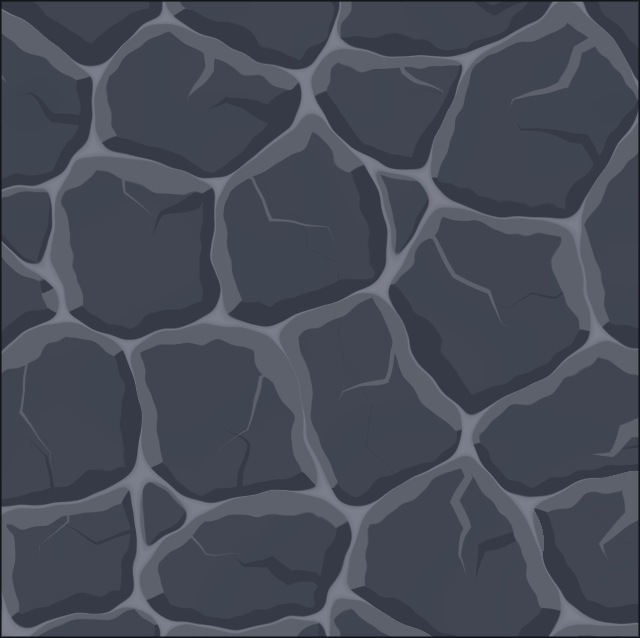
Reproduce this texture procedurally as a Shadertoy shader.

```glsl
// Slate-blue cobblestone wall in a flat painted style.
// A weighted Voronoi diagram shapes stones and pebbles; smooth edge distance
// gives the mortar, and edge facing picks lit or shaded bevels. Cracks on top.

const vec2 CELL = vec2(0.292, 0.236);
const vec2 JITTER = vec2(0.62, 0.54);
const float PEBBLE_CHANCE = 0.26;
const float PEBBLE_WEIGHT = -0.012;
const float WEIGHT_SPREAD = 0.010;
const float CORNER_SHARPNESS = 78.0;
const vec2 LIGHT_DIR = vec2(-0.28, 0.96);

const vec3 FACE = vec3(0.252, 0.272, 0.320);
const vec3 LIT = vec3(0.360, 0.380, 0.425);
const vec3 SHADE = vec3(0.208, 0.226, 0.276);
const vec3 MORTAR = vec3(0.440, 0.452, 0.502);
const vec3 FRAME = vec3(0.08, 0.09, 0.10);

vec2 hash2(vec2 p) {
    vec3 q = fract(p.xyx * vec3(0.1031, 0.1030, 0.0973));
    q += dot(q, q.yzx + 33.33);
    return fract((q.xx + q.yz) * q.zy);
}

float cornerSlope(vec2 id, vec2 offset) {
    float angle = 6.2832 * hash2(id).x;
    return dot(vec2(cos(angle), sin(angle)), offset);
}

float gradientNoise(vec2 p) {
    vec2 i = floor(p), f = fract(p);
    vec2 u = f * f * f * (f * (f * 6.0 - 15.0) + 10.0);
    vec2 e = vec2(1.0, 0.0);
    float low = mix(cornerSlope(i, f), cornerSlope(i + e, f - e), u.x);
    float high = mix(cornerSlope(i + e.yx, f - e.yx), cornerSlope(i + 1.0, f - 1.0), u.x);
    return mix(low, high, u.y);
}

vec2 warp(vec2 p, float frequency, float amount) {
    vec2 q = p * frequency;
    return amount * vec2(gradientNoise(q), gradientNoise(q + 31.7));
}

// Position in xy and weight in z; pebbles sit where three stones meet
vec3 stoneSite(vec2 id, bool pebble) {
    vec2 r = hash2(id + (pebble ? 57.0 : 11.0));
    float shift = 0.5 * mod(id.y, 2.0);
    if (pebble) {
        float weight = r.x < PEBBLE_CHANCE ? PEBBLE_WEIGHT : -9.0;
        return vec3((id + vec2(1.0 + shift, 0.82)) * CELL, weight);
    }
    vec2 spot = id + vec2(0.5 + shift, 0.5) + (r - 0.5) * JITTER;
    return vec3(spot * CELL, WEIGHT_SPREAD * hash2(id + 83.0).x);
}

float power(vec2 p, vec3 site) {
    vec2 d = p - site.xy;
    return dot(d, d) - site.z;
}

vec3 nearestSite(vec2 p, vec2 base) {
    vec3 best = vec3(0.0);
    float bestPower = 1e3;
    for (int k = 0; k < 50; k++) {
        vec2 id = base + vec2(k % 5, (k / 5) % 5) - 2.0;
        vec3 site = stoneSite(id, k >= 25);
        float d = power(p, site);
        if (d < bestPower) { bestPower = d; best = site; }
    }
    return best;
}

// Distances to: rounded outline, lit edges, shaded edges
vec3 edgeDistances(vec2 p, vec2 base, vec3 own, float facingBias) {
    float sum = 0.0, lit = 1.0, shaded = 1.0;
    for (int k = 0; k < 50; k++) {
        vec2 id = base + vec2(k % 5, (k / 5) % 5) - 2.0;
        vec3 site = stoneSite(id, k >= 25);
        vec2 toward = site.xy - own.xy;
        float gap = length(toward);
        if (gap < 1e-4) continue;
        float d = (power(p, site) - power(p, own)) / (2.0 * gap);
        sum += exp(-CORNER_SHARPNESS * d);
        if (dot(toward / gap, LIGHT_DIR) + facingBias > 0.0) lit = min(lit, d);
        else shaded = min(shaded, d);
    }
    return vec3(-log(sum) / CORNER_SHARPNESS, lit, shaded);
}

// Positive inside an angular crack that runs outward and tapers to its tip
float crack(vec2 q, float angle, float tip, float width, float bends) {
    vec2 dir = vec2(cos(angle), sin(angle));
    float along = dot(q, dir);
    float zigzag = 0.45 / bends * abs(fract(along * bends + bends * 3.7) - 0.5) - 0.012;
    float across = abs(dot(q, vec2(-dir.y, dir.x)) + zigzag);
    return width * clamp((along - tip) / 0.08, -1.0, 1.0) - across;
}

void mainImage(out vec4 fragColor, in vec2 fragCoord) {
    vec2 uv = fragCoord / iResolution.y;
    float soft = 0.9 / iResolution.y;
    vec2 p = uv + warp(uv, 6.0, 0.03) + warp(uv, 21.0, 0.008);
    vec2 base = floor(p / CELL);

    vec3 own = nearestSite(p, base);
    float isStone = step(0.0, own.z);
    float size = mix(0.4, 1.0, isStone);
    vec3 edge = edgeDistances(p, base, own, 0.05 + 0.25 * gradientNoise(uv * 4.0));
    float wobble = 1.0 + 1.1 * gradientNoise(uv * 5.0 + 9.0);
    wobble += 0.7 * gradientNoise(uv * 11.0) + 0.3 * gradientNoise(uv * 33.0);
    wobble = max(wobble, 0.3);

    // Stone face and its cracks
    vec3 color = FACE + 0.012 * gradientNoise(uv * 3.0) * vec3(1.0, 0.4, 0.8);
    vec2 q = p - own.xy;
    vec2 r = hash2(own.xy * 913.0), s = hash2(own.xy * 571.0 + 7.0);
    float darkCrack = crack(q, -1.3 + 2.4 * r.x, 0.05 * s.x - 0.01, 0.013 * s.y, 6.0 + 6.0 * r.y);
    float lightCrack = crack(q, 0.6 + 2.0 * r.y, 0.08 * s.y - 0.05, 0.002 + 0.018 * s.x * s.x, 6.0 + 6.0 * r.x);
    color = mix(color, SHADE, isStone * smoothstep(-soft, soft, darkCrack));
    color = mix(color, LIT, isStone * smoothstep(-soft, soft, lightCrack));

    // Bevels, mitred where lit and shaded edges meet
    float shadeBand = smoothstep(-soft, soft, 0.023 * size * wobble - edge.z);
    float litBand = smoothstep(-soft, soft, 0.025 * size * wobble - edge.y);
    color = mix(color, SHADE, shadeBand);
    color = mix(color, LIT, litBand * smoothstep(-soft, soft, edge.z - edge.y));

    // Mortar, slightly brighter toward its middle
    float mortarWidth = max(0.0006 + 0.004 * gradientNoise(uv * 7.0 + 19.0), 0.0);
    vec3 mortar = MORTAR + 0.045 * smoothstep(0.002, -0.007, edge.x);
    color = mix(color, mortar, smoothstep(-soft, soft, mortarWidth - edge.x));

    // Thin dark frame
    vec2 rim = min(fragCoord, iResolution.xy - fragCoord) / iResolution.y;
    color = mix(FRAME, color, smoothstep(-soft, soft, min(rim.x, rim.y) - 0.0025));
    fragColor = vec4(color, 1.0);
}
```
